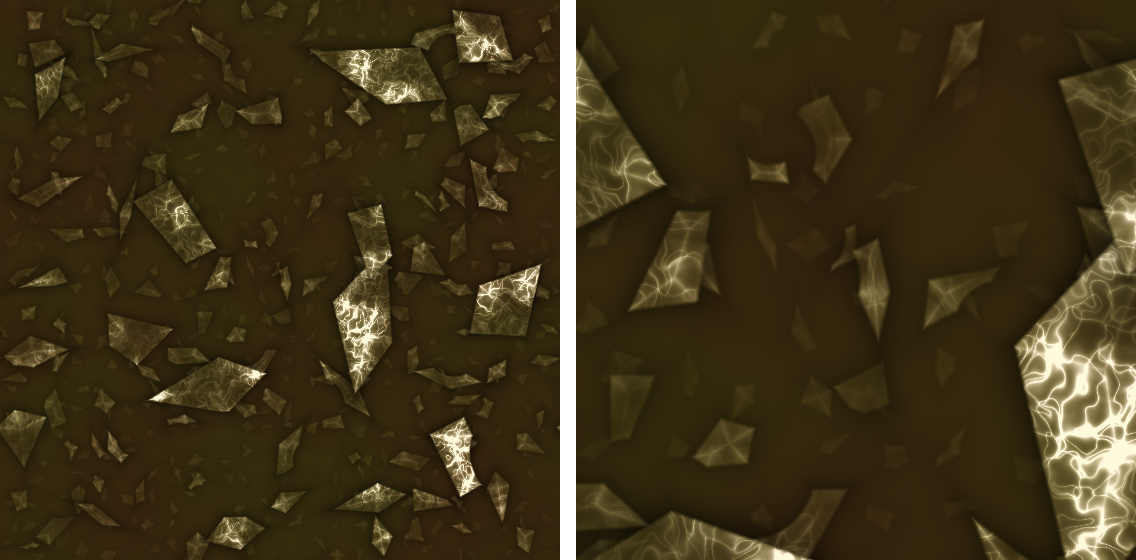
Left, the full canvas; right, a detail of the centre.
Reproduce this texture procedurally as a WebGL 1 fragment shader.

```glsl
precision highp float;
// Translucent amber shards scattered over a dark, mottled olive-brown ground.
// Four grids of random polygons, small to large, are layered with soft halos;
// warped gradient noise draws the glowing web of veins inside each shard.

uniform vec2 u_resolution;

const vec3 GROUND_GREEN = vec3(0.203, 0.170, 0.050);
const vec3 GROUND_BROWN = vec3(0.218, 0.144, 0.052);
const vec3 GLOW = vec3(0.51, 0.47, 0.25);      // tint of weak light
const vec3 GLOW_HOT = vec3(0.00, 0.02, 0.15);  // extra tint of strong light
const float SHARD_RADIUS = 0.30;  // in grid cells
const float JITTER = 0.6;         // in grid cells
const float HALO_WIDTH = 0.008;   // in canvas units, as are the next three
const float LINE_WIDTH = 0.0030;
const float BODY_DEPTH = 0.014;
const float EDGE_SOFTNESS = 0.0015;
const float VEIN_SCALE = 15.0;
const float VEIN_WIDTH = 0.044;
const float TAU = 6.2831853;

vec2 hash2(vec2 p) {
  vec3 q = fract(p.xyx * vec3(0.1031, 0.1030, 0.0973));
  q += dot(q, q.yzx + 33.33);
  return fract((q.xx + q.yz) * q.zy);
}

float gradientDot(vec2 cell, vec2 offset) {
  float angle = TAU * hash2(cell).x;
  return dot(vec2(cos(angle), sin(angle)), offset);
}

float gradientNoise(vec2 p) {
  vec2 i = floor(p), f = p - i;
  vec2 u = f * f * f * (f * (f * 6.0 - 15.0) + 10.0);
  vec2 e = vec2(1.0, 0.0);
  float low = mix(gradientDot(i, f), gradientDot(i + e, f - e), u.x);
  float high = mix(gradientDot(i + e.yx, f - e.yx), gradientDot(i + 1.0, f - 1.0), u.x);
  return mix(low, high, u.y);
}

vec2 noisePair(vec2 p) {
  return vec2(gradientNoise(p), gradientNoise(p + 37.4));
}

// Jagged bright lines along the zero crossings of several warped octaves.
float veins(vec2 p) {
  p *= VEIN_SCALE;
  p += 0.35 * noisePair(p * 1.5) + 0.16 * noisePair(p * 5.0);
  float sum = 0.0, weight = 1.0;
  for (int i = 0; i < 4; i++) {
    float n = abs(gradientNoise(p));
    sum += weight * pow(VEIN_WIDTH / (n + VEIN_WIDTH), 1.7);
    p = mat2(1.25, 0.95, -0.95, 1.25) * p + 19.7;
    weight *= 0.86;
  }
  return sum;
}

// Signed distance to a random polygon (x), and distance to its inner creases (y).
vec2 shardDistance(vec2 p, vec2 seed, float radius) {
  vec2 pick = hash2(seed + 11.0);
  float turn = TAU * pick.x;
  p = mat2(cos(turn), -sin(turn), sin(turn), cos(turn)) * p;
  vec2 axes = radius * vec2(1.1, mix(0.34, 0.9, pick.y));
  float nearest = -1.0, second = -1.0;
  // Four sides in turn, then a fifth that clips a corner.
  for (int i = 0; i < 5; i++) {
    vec2 side = hash2(seed + 23.0 + 7.0 * float(i));
    float angle = TAU * (float(i) + 0.62 * side.x) / 4.0;
    vec2 slope = vec2(cos(angle), sin(angle)) / axes;
    float d = (dot(p, slope) - mix(0.35, 0.95, side.y)) / length(slope);
    second = max(second, min(nearest, d));
    nearest = max(nearest, d);
  }
  // A round bite turns some shards into crescents.
  if (hash2(seed + 71.0).x > 0.8) {
    float bite = radius - length(p - vec2(0.0, 1.1 * radius));
    second = max(second, min(nearest, bite));
    nearest = max(nearest, bite);
  }
  return vec2(nearest, nearest - second);
}

// Lays one grid of shards over the light and the halo shade gathered so far.
void addShards(vec2 uv, float cells, float presence, float body, float energy,
               float halo, inout float light, inout float shade) {
  float softness = EDGE_SOFTNESS + 0.4 / u_resolution.y;
  vec2 home = floor(uv * cells);
  for (int y = -1; y <= 1; y++) {
    for (int x = -1; x <= 1; x++) {
      vec2 cell = home + vec2(float(x), float(y));
      vec2 seed = mod(cell, cells) + cells * 3.0;
      vec2 chance = hash2(seed + 5.0);
      if (chance.x > presence) continue;
      vec2 center = (cell + 0.5 + JITTER * (hash2(seed) - 0.5)) / cells;
      float radius = SHARD_RADIUS * mix(0.75, 1.25, chance.y) / cells;
      vec2 d = shardDistance(uv - center, seed, radius);
      if (d.x > 6.0 * HALO_WIDTH) continue;

      float shadow = halo * exp(-max(d.x, 0.0) / HALO_WIDTH);
      light *= 1.0 - shadow;
      shade *= 1.0 - shadow;
      float mask = 1.0 - smoothstep(-softness, softness, d.x);
      if (mask <= 0.0) continue;

      vec2 local = uv - center + hash2(seed + 3.0) * 9.0;
      float heat = smoothstep(-0.45, 0.4, gradientNoise(local * 13.0));
      float fiber = 0.8 + 0.9 * gradientNoise(local * 75.0);
      float rim = exp(-abs(d.x) / LINE_WIDTH);
      float crease = exp(-d.y / LINE_WIDTH) * (0.3 + heat);
      float depth = 1.0 - exp(min(d.x, 0.0) / BODY_DEPTH);
      float glow = body * (0.30 + 0.8 * depth * heat + 0.9 * rim + 1.4 * crease) * fiber;
      float power = energy * mix(0.6, 1.3, chance.y) * mix(0.2, 1.6, heat * heat);
      glow += power * (veins(local) * (0.55 + 0.45 * depth) + 0.25 * crease);
      light = mix(light, glow + 0.5 * light, mask);
      shade = mix(shade, 1.0, mask * 0.6);
    }
  }
}

void main() {
  vec2 uv = gl_FragCoord.xy / u_resolution.y;
  vec2 tilted = mat2(0.8, 0.6, -0.6, 0.8) * uv;
  float mottle = gradientNoise(tilted * 4.0 + 3.0) + 0.5 * gradientNoise(tilted * 9.0);
  vec3 ground = mix(GROUND_BROWN, GROUND_GREEN, smoothstep(-0.5, 0.5, mottle));
  ground *= 1.0 + 0.06 * gradientNoise(tilted * 32.0);

  float light = 0.0, shade = 1.0;
  addShards(uv, 24.0, 0.68, 0.050, 0.05, 0.07, light, shade);
  addShards(uv, 13.0, 0.70, 0.150, 0.15, 0.22, light, shade);
  addShards(uv, 7.0, 0.72, 0.180, 0.48, 0.36, light, shade);
  addShards(uv, 4.0, 0.68, 0.180, 1.30, 0.48, light, shade);

  vec3 color = ground * shade + GLOW * light + GLOW_HOT * light * light;
  gl_FragColor = vec4(min(color, vec3(1.0, 0.98, 0.86)), 1.0);
}
```
